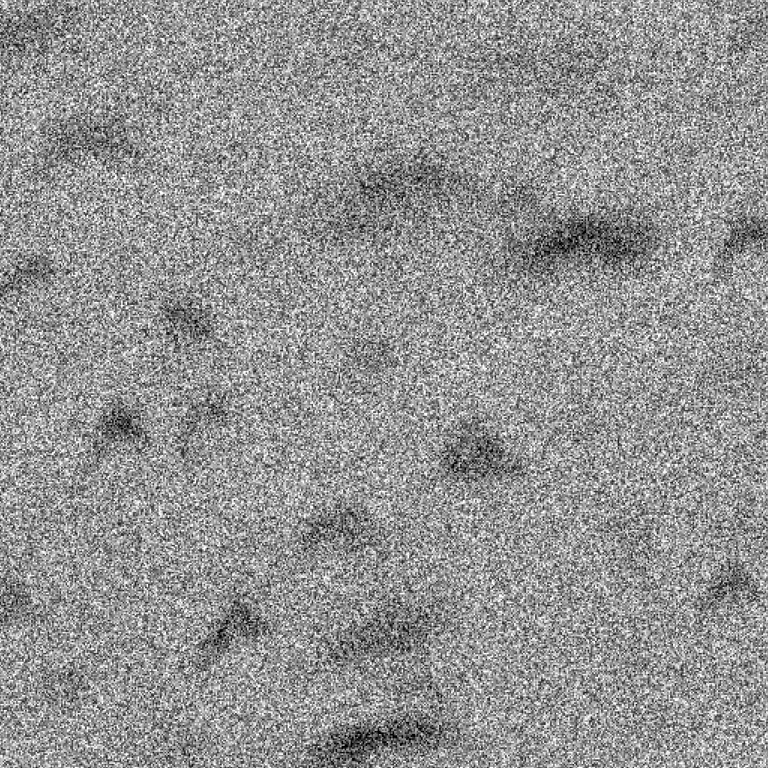
Give the GLSL for this texture, as a WebGL 2 fragment shader.

```glsl
#version 300 es
precision highp float;
// Fine grey film grain over a pale ground with soft, dark, arched smudges.

uniform vec2 u_resolution;
out vec4 fragColor;

// Integer hash: four independent values in 0..1 per cell.
vec4 hash4(ivec2 cell, uint seed) {
    uvec4 v = uvec4(uint(cell.x + 4096), uint(cell.y + 4096), seed, seed + 17u);
    v = v * 1664525u + 1013904223u;
    for (int i = 0; i < 2; i++) {
        v.x += v.y * v.w;
        v.y += v.z * v.x;
        v.z += v.x * v.y;
        v.w += v.y * v.z;
        v ^= v >> 16u;
    }
    return vec4(v >> 8u) / 16777216.0;
}

// Triangular random value in -1..1.
float speck(ivec2 cell, uint seed) {
    vec4 h = hash4(cell, seed);
    return h.x + h.y - 1.0;
}

// Smoothly interpolated noise, about -1..1.
float valueNoise(vec2 p, uint seed) {
    ivec2 c = ivec2(floor(p));
    vec2 f = fract(p);
    f = f * f * (3.0 - 2.0 * f);
    float low = mix(speck(c, seed), speck(c + ivec2(1, 0), seed), f.x);
    float high = mix(speck(c + ivec2(0, 1), seed), speck(c + ivec2(1, 1), seed), f.x);
    return mix(low, high, f.y);
}

// Darkness of one smudge: a bent, tilted stroke with faded edges.
float smudge(vec2 d, vec2 halfSize, float tilt, float bend) {
    float along = d.x / halfSize.x;
    float across = (d.y - tilt * d.x + bend * along * along) / halfSize.y;
    return exp(-along * along * along * along - across * across);
}

// Smudges scattered over a jittered grid, most faint and a few strong.
float smudges(vec2 p) {
    float dark = 0.0;
    for (int y = 0; y < 7; y++) {
        for (int x = 0; x < 6; x++) {
            vec4 place = hash4(ivec2(x, y), 11u);
            vec4 form = hash4(ivec2(x, y), 47u);
            vec2 centre = (vec2(x, y) + place.xy) / vec2(6.0, 7.0);
            float halfLength = mix(0.03, 0.115, place.z * place.z);
            float halfWidth = mix(0.016, 0.034, form.x);
            float tilt = mix(-0.25, 0.8, form.y) * 0.045 / (halfLength + 0.015);
            float bend = mix(-0.004, 0.035, form.z);
            float strength = 0.03 + 0.27 * form.w * form.w * form.w;
            dark += strength * smudge(p - centre, vec2(halfLength, halfWidth), tilt, bend);
        }
    }
    return min(dark, 0.33);
}

void main() {
    vec2 p = gl_FragCoord.xy / min(u_resolution.x, u_resolution.y);

    // Uneven smudges with ragged outlines.
    vec2 ragged = vec2(valueNoise(p * 26.0, 3u), valueNoise(p * 26.0, 5u)) * 0.013;
    float wisps = 1.0 + 0.45 * valueNoise(p * vec2(30.0, 44.0), 7u);
    float tone = 0.597 - smudges(p + ragged) * wisps;

    // Faint broad mottling of the ground.
    tone += 0.022 * valueNoise(p * vec2(6.0, 9.0), 23u);

    // Fine grain, slightly soft between neighbouring specks.
    tone += 0.56 * valueNoise(p * 512.0 + 0.75, 31u);

    fragColor = vec4(vec3(clamp(tone, 0.0, 1.0)), 1.0);
}
```
